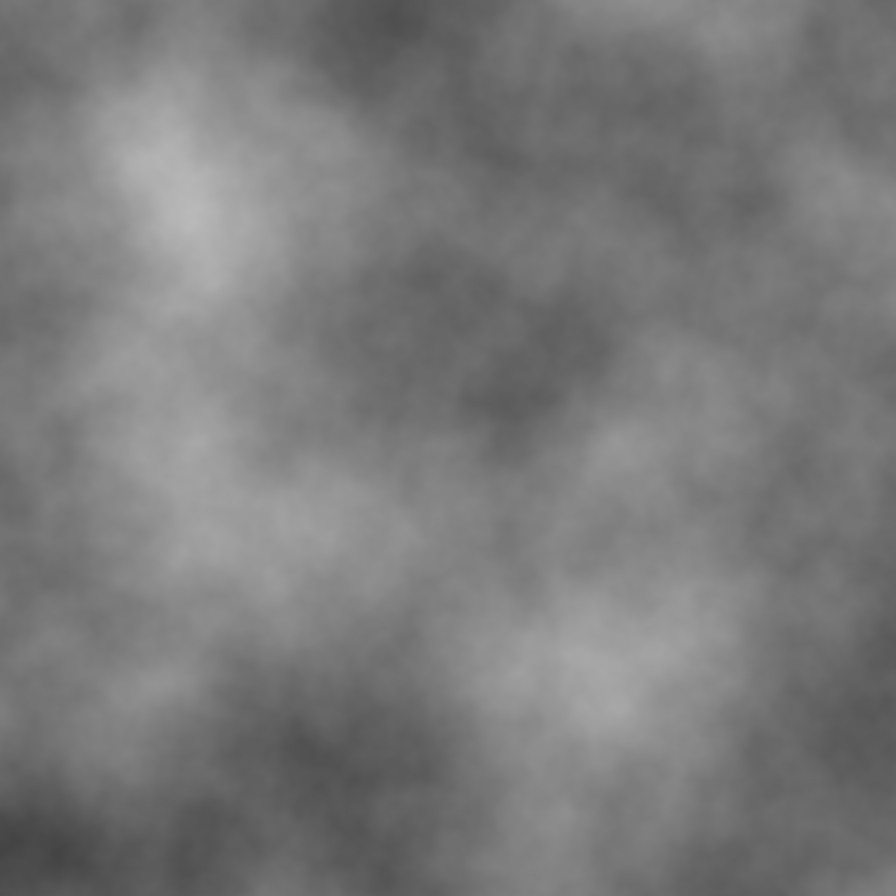
This texture is drawn by a Shadertoy shader. Its source:

```glsl
const float BASE_CELLS = 2.3;     // coarsest noise cells across the canvas
const int   OCTAVES    = 6;
const float LACUNARITY = 2.0;
const float GAIN       = 0.53;    // amplitude ratio between octaves
const float MEAN_GREY  = 0.468;
const float CONTRAST   = 0.28;
const float GREY_MIN   = 0.22;
const float GREY_MAX   = 0.74;
const vec2  START      = vec2(18.0, 42.4);   // window into the noise field
const vec2  OFFSET     = vec2(17.3, 41.7);   // shift between octaves
const float TWIST      = 0.65;    // rotation per octave, hides the lattice
const float TAU        = 6.2831853;

// Unit gradient at a lattice point, from an integer hash
vec2 gradientAt(vec2 cell) {
    uvec2 q = uvec2(ivec2(cell));
    uint h = q.x * 1597u + q.y * 51749u;
    h = (h ^ (h >> 15)) * 73244475u;
    h = (h ^ (h >> 13)) * 73244475u;
    h ^= h >> 16;
    float angle = TAU * float(h & 65535u) / 65536.0;
    return vec2(cos(angle), sin(angle));
}

float gradientNoise(vec2 p) {
    vec2 cell = floor(p);
    vec2 f = p - cell;
    vec2 blend = f * f * f * (f * (f * 6.0 - 15.0) + 10.0);
    vec2 e = vec2(1.0, 0.0);
    float a = dot(gradientAt(cell), f);
    float b = dot(gradientAt(cell + e.xy), f - e.xy);
    float c = dot(gradientAt(cell + e.yx), f - e.yx);
    float d = dot(gradientAt(cell + e.xx), f - e.xx);
    return mix(mix(a, b, blend.x), mix(c, d, blend.x), blend.y);
}

// Sum of octaves, each finer, weaker and turned
float cloudNoise(vec2 p) {
    mat2 turn = mat2(cos(TWIST), sin(TWIST), -sin(TWIST), cos(TWIST));
    float sum = 0.0;
    float amplitude = 1.0;
    for (int i = 0; i < OCTAVES; i++) {
        sum += amplitude * gradientNoise(p);
        p = LACUNARITY * (turn * p) + OFFSET;
        amplitude *= GAIN;
    }
    return sum;
}

void mainImage(out vec4 fragColor, in vec2 fragCoord) {
    vec2 uv = fragCoord / iResolution.y;
    float cloud = cloudNoise(uv * BASE_CELLS + START);
    float grey = clamp(MEAN_GREY + CONTRAST * cloud, GREY_MIN, GREY_MAX);
    fragColor = vec4(vec3(grey), 1.0);
}
```
